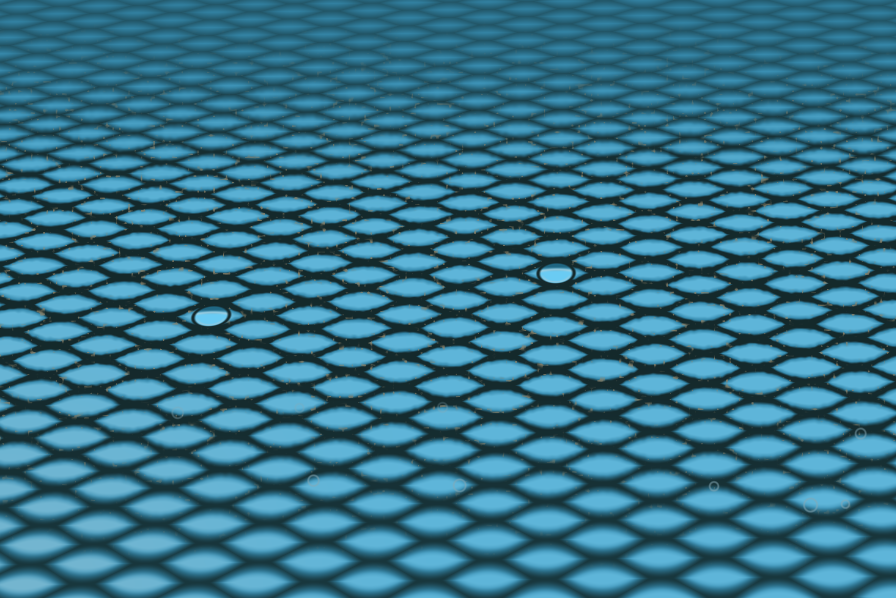
Reproduce this pattern procedurally as a WebGL 2 fragment shader.

```glsl
#version 300 es
precision highp float;

uniform vec2 u_resolution;
out vec4 fragColor;

// Mesh geometry, in units of the canvas height
const float ROW_HORIZON = 1.465;
const float ROW_DENSITY = 87.2;
const float COLUMN_HORIZON = 1.953;
const float COLUMN_SCALE = 0.0661;
const float VANISH_X = 1.016;
const float ROW_TILT = 0.01;
const vec2 LATTICE_ORIGIN = vec2(-3.04, 43.77);
const vec2 HOLE_SIZE = vec2(0.335, 0.345);
const float SIZE_JITTER = 0.06;

// Focus and wear
const float FOCUS_DEPTH = 0.48;
const float SHARP_EDGE = 0.0024;
const float FAR_BLUR = 0.014;
const float NEAR_BLUR = 0.009;
const float EDGE_ROUGHNESS = 0.0022;
const float GLINT_SCALE = 190.0;
const float BEAD_GRID = 0.115;
const float BEAD_RADIUS = 0.011;
const vec2 DROP_RADIUS = vec2(0.033, 0.020);
const vec2 LEFT_DROP_CELL = vec2(-1.0, 0.0);
const vec2 RIGHT_DROP_CELL = vec2(2.5, 1.5);

// Colours
const vec3 SKY_BLUE = vec3(0.37, 0.71, 0.85);
const vec3 FAR_BLUE = vec3(0.23, 0.57, 0.71);
const vec3 MID_BLUE = vec3(0.20, 0.53, 0.67);
const vec3 DEEP_TEAL = vec3(0.12, 0.40, 0.51);
const vec3 SOFT_STRAND = vec3(0.11, 0.27, 0.31);
const vec3 DARK_STRAND = vec3(0.08, 0.16, 0.17);
const vec3 PALE_GREY = vec3(0.52, 0.66, 0.71);
const vec3 WARM_GLINT = vec3(0.58, 0.53, 0.42);

float hash(vec2 p) {
    return fract(sin(dot(p, vec2(127.1, 311.7))) * 43758.5453);
}

float noise(vec2 p) {
    vec2 i = floor(p);
    vec2 f = fract(p);
    f = f * f * (3.0 - 2.0 * f);
    float low = mix(hash(i), hash(i + vec2(1.0, 0.0)), f.x);
    float high = mix(hash(i + vec2(0.0, 1.0)), hash(i + vec2(1.0)), f.x);
    return mix(low, high, f.y);
}

// Positive inside the nearest lens-shaped hole, in rows
float holeDepth(vec2 grid) {
    float depth = -1.0;
    for (int i = 0; i < 2; i++) {
        vec2 shift = vec2(0.5 * float(i));
        vec2 cell = floor(grid - shift + 0.5) + shift;
        vec2 q = abs(grid - cell);
        vec2 size = HOLE_SIZE * (1.0 + SIZE_JITTER * (hash(cell * 2.0) - 0.5));
        float bow = q.x / size.x;
        depth = max(depth, size.y * (1.0 - bow * bow) - q.y);
    }
    return depth;
}

// Water drop filling one hole: dark rim, bright bowl, pale upper lip
vec3 addDrop(vec3 color, vec2 offset) {
    vec2 e = offset / DROP_RADIUS;
    float r = length(e);
    vec3 water = mix(SKY_BLUE * 1.12, DEEP_TEAL, smoothstep(0.1, 0.6, e.y));
    float lip = exp(-pow((e.y - 0.32 + 0.2 * e.x * e.x) * 9.0, 2.0));
    water = mix(water, PALE_GREY * 1.25, 0.75 * lip);
    water = mix(water, DARK_STRAND, smoothstep(0.74, 0.9, r));
    float bowl = exp(-pow((r - 0.72) * 14.0, 2.0)) * smoothstep(0.0, -0.5, e.y);
    water = mix(water, PALE_GREY * 1.2, 0.6 * bowl);
    return mix(color, water, 1.0 - smoothstep(0.93, 1.06, r));
}

void main() {
    vec2 p = gl_FragCoord.xy / u_resolution.y;
    float down = 1.0 - p.y;

    // Perspective lattice
    float rowDepth = down + ROW_TILT * (p.x - 0.52) + ROW_HORIZON;
    float rowHeight = rowDepth * rowDepth / ROW_DENSITY;
    float columnWidth = COLUMN_SCALE * (down + COLUMN_HORIZON);
    vec2 grid = vec2((p.x - VANISH_X) / columnWidth, ROW_DENSITY / rowDepth) - LATTICE_ORIGIN;

    // Depth of field
    float far = smoothstep(FOCUS_DEPTH - 0.12, 0.0, down);
    float near = smoothstep(FOCUS_DEPTH + 0.1, 1.0, down);
    float focus = (1.0 - far) * (1.0 - near);
    float softness = SHARP_EDGE + FAR_BLUR * far + NEAR_BLUR * near;

    // Holes with rough edges where sharp
    float edge = holeDepth(grid) * rowHeight;
    edge += EDGE_ROUGHNESS * focus * (noise(p * 130.0) - 0.5);
    float hole = smoothstep(-softness, softness, edge);

    // Backdrop and strands
    vec3 backdrop = mix(FAR_BLUE, SKY_BLUE, smoothstep(0.0, 0.42, down));
    float haze = smoothstep(0.75, 0.0, p.x) * smoothstep(0.35, 1.0, down);
    backdrop = mix(backdrop, PALE_GREY * 1.08, 0.45 * haze);
    backdrop = mix(MID_BLUE, backdrop, smoothstep(0.0, 0.006 + softness, edge));
    vec3 strand = mix(DARK_STRAND, SOFT_STRAND, max(0.8 * far, 0.5 * near));
    vec3 color = mix(strand, backdrop, hole);

    // Glints along the sharp strands
    float glint = smoothstep(0.74, 0.95, noise(p * GLINT_SCALE));
    float rim = exp(-pow(edge / 0.004, 2.0));
    color = mix(color, WARM_GLINT, 0.75 * glint * rim * focus);

    // Drops held in the mesh
    vec2 cellSize = vec2(columnWidth, rowHeight);
    color = addDrop(color, (grid - LEFT_DROP_CELL) * cellSize);
    color = addDrop(color, (grid - RIGHT_DROP_CELL) * cellSize);

    // Scattered blurred beads
    vec2 beadCell = floor(p / BEAD_GRID);
    vec2 jitter = vec2(hash(beadCell + 3.1), hash(beadCell + 7.7));
    vec2 beadCenter = (beadCell + 0.2 + 0.6 * jitter) * BEAD_GRID;
    float ring = abs(length(p - beadCenter) - BEAD_RADIUS * (0.5 + 0.5 * jitter.x));
    float bead = step(0.72, hash(beadCell)) * smoothstep(0.6, 0.75, down);
    color = mix(color, PALE_GREY, 0.55 * bead * (1.0 - smoothstep(0.0, 0.003, ring)));

    fragColor = vec4(color, 1.0);
}
```
